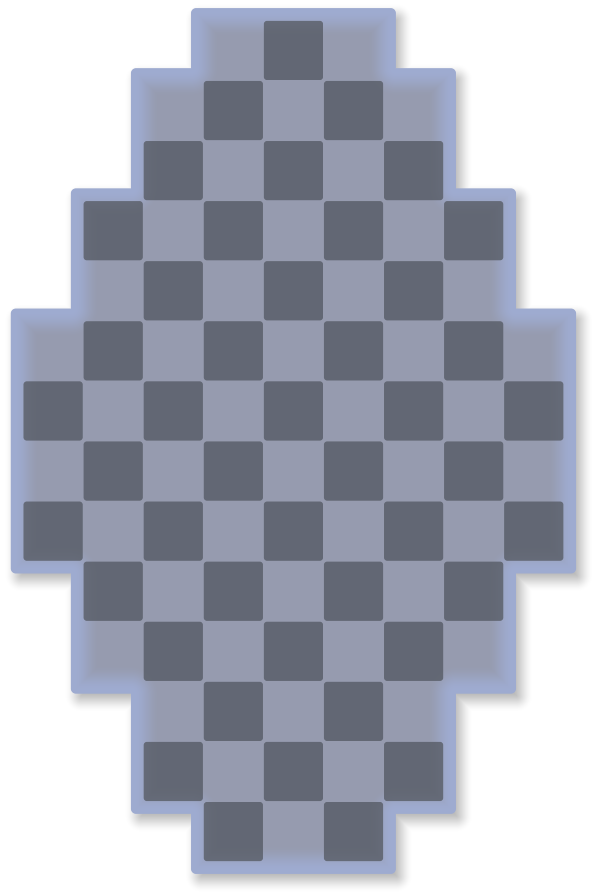
Reproduce this pattern procedurally as a Shadertoy shader.

```glsl
float roundBox(vec2 p, vec2 halfSize, float radius) {
    vec2 d = abs(p) - halfSize + radius;
    return length(max(d, 0.0)) + min(max(d.x, d.y), 0.0) - radius;
}

// Half size of each stacked rectangle, in cells
vec2 stepSize(int i) {
    float k = float(i);
    return vec2(1.5 + k, min(7.0, 8.0 - 2.0 * k));
}

// Stepped outline: union of four centred rectangles
float steppedBoard(vec2 p, float margin) {
    float d = 1e3;
    for (int i = 0; i < 4; i++)
        d = min(d, roundBox(p, stepSize(i) + margin, 0.085));
    return d;
}

// Distance from an inner point to the nearest outline edge
float innerDepth(vec2 p, float margin) {
    vec2 q = abs(p);
    vec2 extent = vec2(stepSize(3).x, stepSize(0).y) + margin - q;
    float depth = min(extent.x, extent.y);
    for (int i = 0; i < 3; i++) {
        vec2 notch = vec2(stepSize(i).x, stepSize(i + 1).y) + margin;
        depth = min(depth, length(max(notch - q, 0.0)));
    }
    return max(depth, 0.0);
}

void mainImage(out vec4 fragColor, in vec2 fragCoord) {
    const float cell = 0.06706;
    const float margin = 0.205;
    vec2 p = (fragCoord / iResolution.y - vec2(0.3275, 0.5078)) / cell;
    float aa = 0.6 / (iResolution.y * cell);

    // Soft drop shadow toward the lower right
    float shadow = steppedBoard(p - vec2(0.09, -0.115), margin);
    vec3 color = vec3(1.0 - 0.3 * (1.0 - smoothstep(-0.2, 0.2, shadow)));

    // Board with a blue inner glow
    vec3 rim = vec3(0.62, 0.67, 0.815);
    float glow = 1.0 - smoothstep(0.06, 0.48, innerDepth(p, margin));
    vec3 board = mix(vec3(0.587, 0.607, 0.685), rim, glow);

    // Dark rounded tiles on alternate cells
    vec2 id = vec2(floor(p.x + 0.5), floor(p.y));
    vec2 center = id + vec2(0.0, 0.5);
    float tile = roundBox(p - center, vec2(0.493), 0.055);
    float dark = 1.0 - smoothstep(-aa, aa, tile);
    dark *= 1.0 - mod(id.x + id.y, 2.0);
    dark *= step(steppedBoard(center, 0.0), 0.0);
    vec3 slate = mix(vec3(0.385, 0.405, 0.453), rim, 0.08 * glow);
    board = mix(board, slate, dark);

    float edge = steppedBoard(p, margin);
    color = mix(color, board, 1.0 - smoothstep(-aa, aa, edge));
    fragColor = vec4(color, 1.0);
}
```
